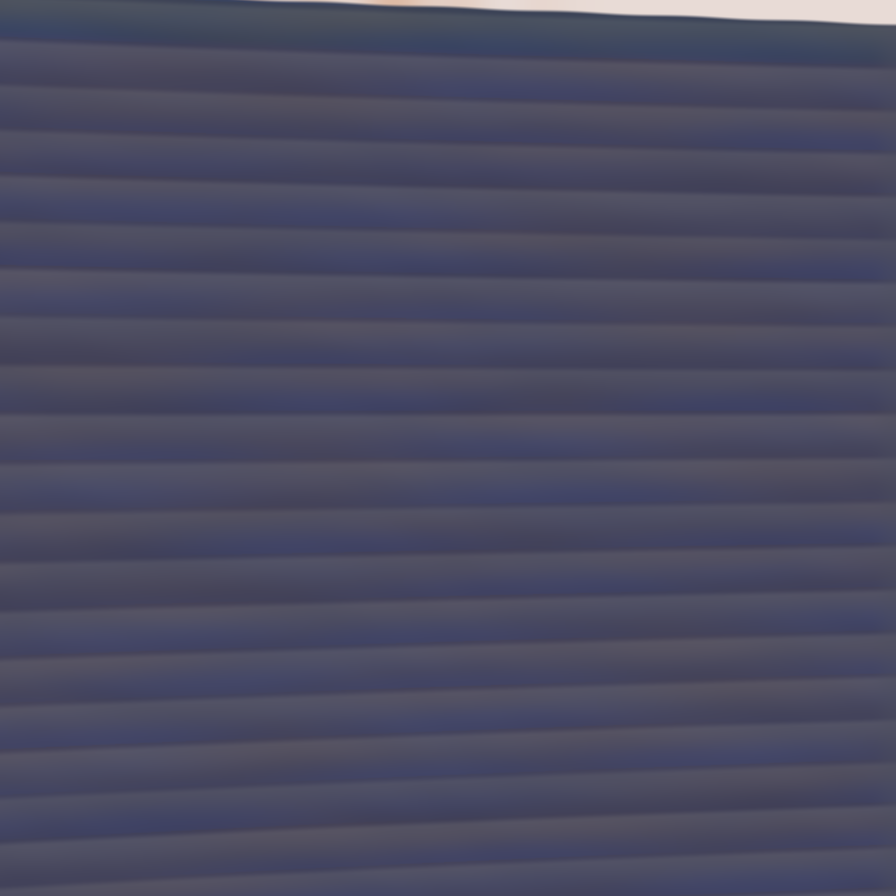
Write a Shadertoy shader that draws this texture.

```glsl
const float TAU = 6.2831853;
const vec3 SLAT_LIGHT = vec3(0.322, 0.322, 0.392);
const vec3 SLAT_DARK = vec3(0.258, 0.258, 0.352);
const vec3 BLUE_TINT = vec3(-0.012, 0.002, 0.042);
const vec3 WARM_TINT = vec3(0.022, 0.004, -0.018);
const vec3 TOP_TINT = vec3(-0.025, 0.004, -0.012);
const vec3 SKY = vec3(0.91, 0.86, 0.84);
const vec3 SKY_PEACH = vec3(0.86, 0.70, 0.60);

float hash1(float n) {
    return fract(sin(n * 12.9898 + 4.137) * 4375.85);
}

vec2 hash2(vec2 p) {
    return fract(sin(vec2(dot(p, vec2(127.1, 311.7)), dot(p, vec2(269.5, 183.3)))) * 4375.85);
}

// Distance to the nearest scattered cell point
float cellular(vec2 p) {
    vec2 cell = floor(p);
    float nearest = 2.0;
    for (int j = -1; j <= 1; j++) {
        for (int i = -1; i <= 1; i++) {
            vec2 c = cell + vec2(i, j);
            nearest = min(nearest, distance(p, c + hash2(c)));
        }
    }
    return nearest;
}

// Slat coordinate counted downwards: fanned, bowed and unevenly spaced rows
float slatCoord(vec2 p) {
    float start = mix(0.045, 0.077, p.x);
    float pitch = mix(0.0526, 0.0483, p.x);
    float bow = 0.024 * p.x * (1.0 - p.x) * (0.5 - p.y);
    float k = (p.y - start - bow) / pitch;
    return k + mix(0.15, 0.05, p.x) * sin(TAU * k / 18.0);
}

// Slat shade at depth f, from its lit upper lip to its dark lower edge
vec3 slatColor(float id, float f, float x) {
    float drift = 0.14 * sin(x * 5.0 + id * 2.4);
    float fall = smoothstep(0.0, 1.0, f * 0.95 + drift * f * (1.0 - f));
    float tone = 0.012 * (hash1(id) - 0.5);
    return mix(SLAT_LIGHT, SLAT_DARK, fall) + tone;
}

// Soft step from the dark lower edge of one slat to the lit lip of the next
vec3 slats(float k, float x) {
    float id = floor(k);
    float f = k - id;
    vec3 above = slatColor(id - 1.0, 1.0, x);
    return mix(above, slatColor(id, f, x), smoothstep(0.0, 0.17, f));
}

// Patchy blue and warm discolouration, stretched along the slats
vec3 discolour(vec2 p, float k) {
    float blue = 1.0 - smoothstep(0.1, 0.75, cellular(vec2(p.x * 2.6, k * 0.75)));
    float warm = 1.0 - smoothstep(0.05, 0.7, cellular(vec2(p.x * 3.0 + 17.0, k * 0.8 + 9.0)));
    float lower = smoothstep(0.2, 0.85, fract(k));
    lower *= 1.0 - smoothstep(0.96, 1.0, fract(k)) * 0.5;
    return BLUE_TINT * blue * (0.25 + 0.75 * lower) + WARM_TINT * warm * (0.7 - 0.4 * lower);
}

// Faint smudges from layered sines
float smudge(vec2 p) {
    float s = sin(p.x * 19.0 + sin(p.y * 43.0) * 1.7);
    s += 0.6 * sin(p.x * 41.0 - p.y * 67.0 + sin(p.x * 13.0) * 2.0);
    s += 0.4 * sin(p.y * 151.0 + sin(p.x * 23.0) * 2.0);
    return s * 0.0022;
}

// Pale wedge above the shutter
vec3 skyColor(float x) {
    float peach = 0.5 + 0.3 * sin(x * 31.0) + 0.2 * sin(x * 73.0 + 1.0);
    return mix(SKY, SKY_PEACH, peach * (1.0 - smoothstep(0.35, 0.7, x)));
}

float skyMask(vec2 p) {
    float edge = 0.039 * (p.x - 0.29) + 0.0006 * sin(p.x * 47.0);
    return 1.0 - smoothstep(-0.0025, 0.0025, p.y - edge);
}

void mainImage(out vec4 fragColor, in vec2 fragCoord) {
    vec2 p = fragCoord / iResolution.xy;
    p.y = 1.0 - p.y;

    // Shutter slats with stains
    float k = slatCoord(p) + 0.08;
    vec3 color = slats(k, p.x) + discolour(p, k) + smudge(p);

    // Cooler top slat and greyer right border
    color += TOP_TINT * (1.0 - smoothstep(-0.2, 0.1, k));
    float border = smoothstep(0.97, 1.0, p.x);
    color = mix(color, vec3(0.30, 0.31, 0.37), 0.35 * border);

    color = mix(color, skyColor(p.x), skyMask(p));
    fragColor = vec4(color, 1.0);
}
```
